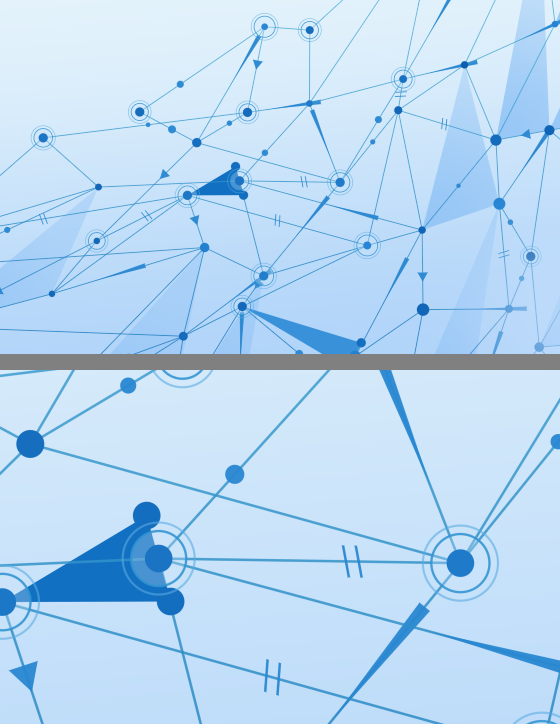
Top, the full canvas; bottom, a detail of the centre.
Give the GLSL for this background, as a WebGL 2 fragment shader.

```glsl
#version 300 es
precision highp float;
// A pale blue network: a jittered lattice of nodes, denser to the right, kept below
// a rising slope. Three passes over the lattice paint translucent facets, then links
// with wedges and small marks, then dots with rings, all over a soft gradient.
uniform vec2 u_resolution;
out vec4 fragColor;

const vec2 LATTICE = vec2(8.0, 5.0);
float soft;   // half width of a smoothed edge

float hash(vec2 p) { return fract(sin(dot(p, vec2(127.1, 311.7))) * 43758.5453); }

// Coverage of a shape from its signed distance, negative inside
float cover(float d) { return 1.0 - smoothstep(-soft, soft, d); }

void paint(inout vec3 col, vec3 ink, float amount) { col = mix(col, ink, amount); }

// Canvas position of a lattice node
vec2 node(vec2 id) {
  vec2 jitter = vec2(hash(id), hash(id + 31.7)) - 0.5;
  vec2 g = (id + 0.8 * jitter) / LATTICE;
  float x = mix(-0.2, 1.75, pow(max(g.x, 0.0), 0.75));
  float slope = min(0.54 + 0.49 * x, 1.18);
  return vec2(x, mix(-0.15, slope, g.y));
}

float side(vec2 p, vec2 a, vec2 b) {
  vec2 d = normalize(b - a);
  return d.x * (p.y - a.y) - d.y * (p.x - a.x);
}

float triangle(vec2 p, vec2 a, vec2 b, vec2 c) {
  float s = sign(side(c, a, b));
  return -min(s * side(p, a, b), min(s * side(p, b, c), s * side(p, c, a)));
}

void facet(inout vec3 col, vec2 p, vec2 id) {
  vec2 a = node(id), b = node(id + vec2(1, 0)), c = node(id + vec2(1, 2));
  if (hash(id + 5.3) > 0.08 + 0.12 * a.x) return;
  float fade = mix(0.85, 0.4, smoothstep(0.0, 0.5, distance(p, a)));
  paint(col, vec3(0.56, 0.76, 0.96), fade * cover(triangle(p, a, b, c)));
}

void link(inout vec3 col, vec2 p, vec2 id, int k) {
  vec2 hop = k == 0 ? vec2(1, 0) : k == 1 ? vec2(0, 1) : k == 2 ? vec2(1, 1) : vec2(2, -1);
  vec2 seed = id + 17.3 * float(k + 1);
  if (hash(seed) > (k == 3 ? 0.3 : 0.78)) return;
  vec2 a = node(id), b = node(id + hop), dir = normalize(b - a);
  float len = distance(a, b);

  // Coordinates along and across the link
  vec2 q = vec2(dot(p - a, dir), side(p, a, b));
  float across = abs(q.y);
  vec3 ink = mix(vec3(0.10, 0.47, 0.74), vec3(0.30, 0.68, 0.84), p.y);
  paint(col, ink, 0.85 * cover(length(vec2(q.x - clamp(q.x, 0.0, len), q.y)) - 0.0012));

  // Broad wedge with a dot at each far corner
  if ((k == 0 || k == 2) && hash(seed + 3.1) < 0.1) {
    vec3 deep = mix(vec3(0.07, 0.44, 0.76), vec3(0.22, 0.57, 0.85), step(0.5, hash(seed + 8.9)));
    paint(col, deep, cover(max(across - 0.042 * q.x / len, q.x - len)));
    paint(col, vec3(0.08, 0.43, 0.75), cover(length(vec2(q.x - len, across - 0.042)) - 0.013));
    return;
  }

  // Small mark on the link: needle, arrowhead, ticks or bead
  float kind = hash(seed + 6.7);
  float t = q.x - len * mix(0.3, 0.65, hash(seed + 2.3));
  float mark = 1.0;
  if (kind < 0.1) mark = max(across - 0.045 * t, t - 0.14);
  else if (kind < 0.2) mark = max(across - 0.55 * t, t - 0.026);
  else if (kind < 0.26) mark = max(abs(abs(t + 0.2 * q.y) - 0.006) - 0.0012, across - 0.015);
  else if (kind < 0.48) mark = length(vec2(t, q.y)) - mix(0.006, 0.012, hash(seed + 9.1));
  paint(col, vec3(0.16, 0.53, 0.82), 0.95 * cover(mark));
}

void dot_and_rings(inout vec3 col, vec2 p, vec2 id) {
  float d = distance(p, node(id)), pick = hash(id + 4.4);
  float tone = hash(id + 7.7);
  float radius = mix(0.009, 0.018, hash(id + 1.9));
  if (pick > 0.6) {
    float ring = mix(0.021, 0.03, tone);
    paint(col, vec3(0.80, 0.90, 0.98), 0.3 * cover(d - ring));
    paint(col, vec3(0.20, 0.58, 0.82), 0.9 * cover(abs(d - ring) - 0.0011));
    paint(col, vec3(0.35, 0.67, 0.88), 0.6 * cover(abs(d - ring - 0.008) - 0.001));
    radius = min(radius, 0.013);
  }
  paint(col, mix(vec3(0.04, 0.36, 0.68), vec3(0.16, 0.53, 0.84), tone), cover(d - radius));
}

void main() {
  vec2 p = gl_FragCoord.xy / u_resolution.y;
  soft = 0.7 / u_resolution.y;

  // Sky gradient, lightest at the upper left
  float light = smoothstep(-0.1, 1.1, p.y - 0.08 * (p.x - 0.8));
  vec3 col = mix(vec3(0.69, 0.83, 0.975), vec3(0.89, 0.95, 0.985), light);

  for (float y = 0.0; y <= LATTICE.y; y++)
    for (float x = 0.0; x <= LATTICE.x; x++) facet(col, p, vec2(x, y));

  for (float y = 0.0; y <= LATTICE.y; y++)
    for (float x = 0.0; x < LATTICE.x; x++)
      for (int k = 0; k < 4; k++)
        if (y + float(k == 1 || k == 2) <= LATTICE.y) link(col, p, vec2(x, y), k);

  for (float y = 0.0; y <= LATTICE.y; y++)
    for (float x = 0.0; x <= LATTICE.x; x++) dot_and_rings(col, p, vec2(x, y));

  // Haze in the lower right corner
  float haze = 1.0 - smoothstep(0.0, 0.4, distance(p, vec2(1.6, 0.1)));
  paint(col, vec3(0.77, 0.87, 0.985), 0.6 * haze);
  fragColor = vec4(col, 1.0);
}
```
